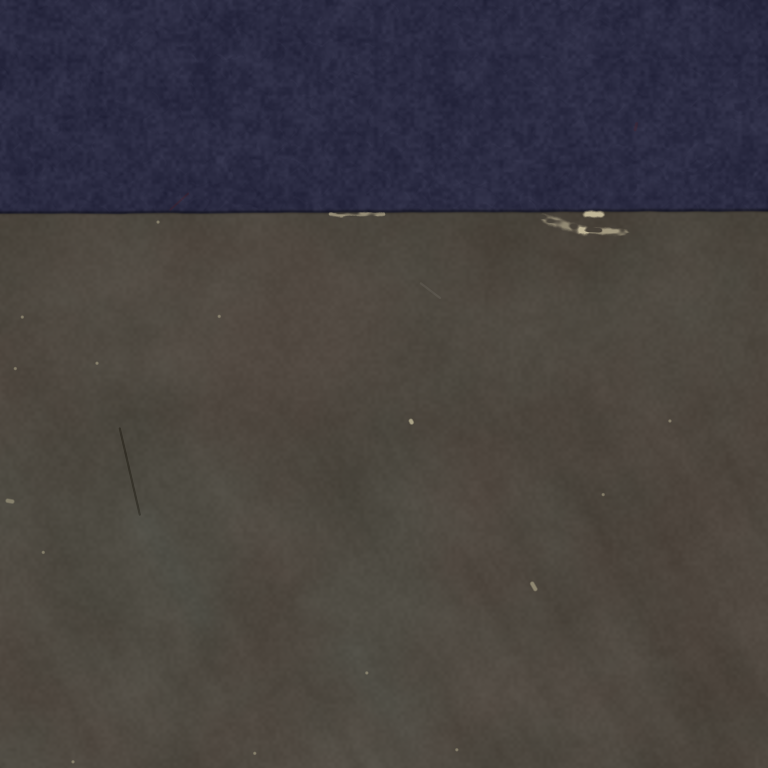
Reproduce this texture procedurally as a Shadertoy shader.

```glsl
// A dull grey-brown worn board below a strip of fibrous navy paper.
// Layered value noise makes the stains and grain; hashed cells scatter
// fibres and dust; segment distances place the scratches and chipped edge.

float hash(vec2 p) {
    vec3 q = fract(p.xyx * 0.1031);
    q += dot(q, q.yzx + 33.33);
    return fract((q.x + q.y) * q.z);
}

float noise(vec2 p) {
    vec2 i = floor(p), f = fract(p);
    f = f * f * (3.0 - 2.0 * f);
    return mix(mix(hash(i), hash(i + vec2(1, 0)), f.x),
               mix(hash(i + vec2(0, 1)), hash(i + 1.0), f.x), f.y);
}

// Fractal noise centred on zero
float fbm(vec2 p) {
    float sum = 0.0, amp = 0.5;
    for (int i = 0; i < 5; i++) {
        sum += amp * (noise(p) - 0.5);
        p = mat2(1.6, 1.2, -1.2, 1.6) * p + 7.3;
        amp *= 0.5;
    }
    return sum;
}

float segment(vec2 p, vec2 a, vec2 b) {
    vec2 d = b - a;
    return length(p - a - d * clamp(dot(p - a, d) / dot(d, d), 0.0, 1.0));
}

// Soft-edged stroke from a to b
float stroke(vec2 p, vec2 a, vec2 b, float width) {
    return 1.0 - smoothstep(width * 0.3, width, segment(p, a, b));
}

// Broad gaussian stain
float stain(vec2 p, vec2 centre, vec2 size) {
    vec2 d = (p - centre) / size;
    return exp(-dot(d, d));
}

// Short randomly turned fibres, one per cell in each layer
float fibres(vec2 p) {
    float sum = 0.0;
    for (int k = 0; k < 4; k++) {
        vec2 g = p * (34.0 + 9.0 * float(k)) + float(k) * 17.7;
        vec2 id = floor(g);
        float angle = 6.2832 * hash(id + 3.1);
        vec2 dir = 0.32 * vec2(cos(angle), sin(angle));
        vec2 q = fract(g) - 0.5;
        q += 0.08 * sin(q.yx * 7.0 + angle);
        sum += stroke(q, -dir, dir, 0.11) * (hash(id + 8.4) - 0.45);
    }
    return sum;
}

// Sparse bright dust
float dust(vec2 p) {
    vec2 g = p * 26.0, id = floor(g);
    vec2 centre = 0.2 + 0.6 * vec2(hash(id + 5.0), hash(id + 11.0));
    float d = length(fract(g) - centre);
    return (1.0 - smoothstep(0.02, 0.08, d)) * step(0.965, hash(id + 2.0));
}

vec3 navyPaper(vec2 p) {
    vec3 col = vec3(0.168, 0.170, 0.262);
    float grain = 0.055 * fbm(p * 38.0) + 0.045 * (noise(p * 190.0) - 0.5);
    grain += 0.025 * fbm(p * vec2(95.0, 24.0)) + 0.022 * fibres(p);
    col += grain * vec3(1.0, 1.0, 1.08);
    // Two stray red threads
    float red = stroke(p, vec2(0.222, 0.727), vec2(0.245, 0.748), 0.002);
    red += stroke(p, vec2(0.827, 0.831), vec2(0.829, 0.839), 0.003);
    return col + red * vec3(0.045, -0.02, -0.04);
}

vec3 wornBoard(vec2 p, float depth) {
    vec2 warped = p + 0.07 * vec2(fbm(p * 5.0), fbm(p * 5.0 + 20.0));
    float warm = 1.1 * fbm(warped * 6.0 + 3.0) + 0.5 * fbm(p * 22.0);
    warm += 0.55 * stain(p, vec2(0.36, 0.53), vec2(0.15, 0.14));
    warm += 0.5 * stain(p, vec2(0.61, 0.34), vec2(0.06, 0.14));
    warm += 0.4 * stain(p, vec2(0.95, 0.15), vec2(0.12, 0.25));
    warm -= 0.5 * stain(p, vec2(0.22, 0.30), vec2(0.11, 0.22));
    warm -= 0.35 * stain(p, vec2(0.51, 0.28), vec2(0.08, 0.12));
    vec3 col = mix(vec3(0.299, 0.286, 0.252), vec3(0.308, 0.274, 0.243),
                   smoothstep(-0.45, 0.65, warm));

    // Cloudy tone, slanted rubbing and fine grain
    float tone = 0.065 * fbm(warped * 9.0 + 31.0) + 0.02 * fbm(p * 60.0);
    vec2 slanted = vec2(p.x * 0.87 + p.y * 0.50, p.y * 0.87 - p.x * 0.50);
    tone += 0.035 * fbm(slanted * vec2(42.0, 5.0)) * (1.0 - smoothstep(0.3, 0.7, p.y));
    tone += 0.02 * (noise(p * 210.0) - 0.5);
    tone -= 0.014 * smoothstep(0.12, 0.0, depth) - 0.004;
    col += tone;

    // Pale rubbed bands and dark hairline scratches
    float rub = exp(-pow(segment(p, vec2(0.19, 0.32), vec2(0.26, 0.20)) / 0.022, 2.0));
    rub += 0.7 * exp(-pow(segment(p, vec2(0.46, 0.15), vec2(0.54, 0.03)) / 0.025, 2.0));
    col += rub * vec3(0.010, 0.018, 0.020);
    col -= 0.085 * stroke(p, vec2(0.156, 0.442), vec2(0.182, 0.330), 0.0022);
    col += 0.045 * stroke(p, vec2(0.548, 0.631), vec2(0.573, 0.612), 0.0022);

    // Dust and the clearest flecks
    float fleck = 0.6 * dust(p) + stroke(p, vec2(0.535, 0.452), vec2(0.536, 0.450), 0.004);
    fleck += 0.7 * stroke(p, vec2(0.693, 0.240), vec2(0.697, 0.233), 0.004);
    fleck += 0.6 * stroke(p, vec2(0.010, 0.348), vec2(0.016, 0.347), 0.004);
    return mix(col, vec3(0.67, 0.64, 0.53), clamp(fleck, 0.0, 1.0));
}

void mainImage(out vec4 fragColor, in vec2 fragCoord) {
    vec2 p = fragCoord / iResolution.xy;
    float edge = 0.7215 + 0.0038 * p.x + 0.0012 * (noise(vec2(p.x * 45.0, 2.0)) - 0.5);
    float depth = edge - p.y;
    vec3 col = mix(navyPaper(p), wornBoard(p, depth), smoothstep(-0.0015, 0.0015, depth));
    col *= 1.0 - 0.36 * exp(-pow((depth + 0.001) / 0.0024, 2.0));

    // Ragged pale chips along the upper edge
    vec2 q = p + 0.006 * vec2(fbm(p * 70.0), fbm(p * 70.0 + 9.0));
    float torn = smoothstep(0.3, 0.65, noise(p * vec2(95.0, 170.0)));
    float chip = 0.65 * torn * stroke(q, vec2(0.430, 0.7205), vec2(0.498, 0.7215), 0.0035);
    chip += 0.6 * torn * stroke(q, vec2(0.710, 0.716), vec2(0.762, 0.698), 0.008);
    chip += 0.75 * torn * stroke(q, vec2(0.755, 0.699), vec2(0.814, 0.698), 0.006);
    chip += stroke(q, vec2(0.764, 0.721), vec2(0.782, 0.720), 0.006);
    col = mix(col, vec3(0.76, 0.72, 0.60), clamp(chip, 0.0, 1.0));
    fragColor = vec4(col, 1.0);
}
```
